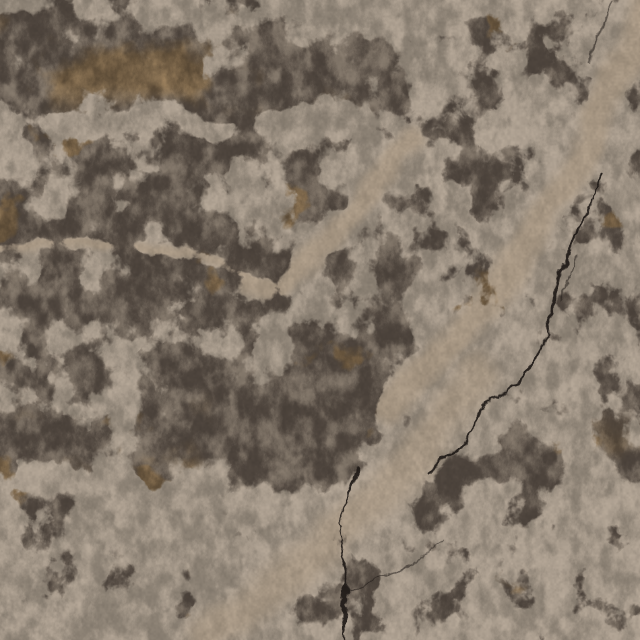
Give the GLSL for this texture, as a three.js fragment shader.

```glsl
// Weathered plaster wall: pale ground under blotchy grey lichen, with ochre stains,
// sandy mended streaks and thin dark cracks. Soft boxes steer the lichen density,
// layered value noise gives blotches and grain, warped segments give the lines.

varying vec2 vUv;

const vec3 PLASTER_PALE = vec3(0.680, 0.628, 0.568);
const vec3 PLASTER_GREY = vec3(0.535, 0.495, 0.445);
const vec3 LICHEN_DARK  = vec3(0.285, 0.250, 0.222);
const vec3 LICHEN_PALE  = vec3(0.500, 0.455, 0.405);
const vec3 OCHRE        = vec3(0.465, 0.370, 0.245);
const vec3 SAND         = vec3(0.665, 0.595, 0.510);
const vec3 CRACK        = vec3(0.110, 0.090, 0.080);

const float BLOTCH_SCALE = 21.0;  // lichen blotches across the canvas
const float BLOTCH_EDGE  = 0.055; // softness of the blotch outline
const float BARE_LEVEL   = 0.635; // noise level that lichen must exceed
const float GRAIN        = 0.13;  // strength of the fine grain
const float CRACK_WIDTH  = 0.0020;

float hash(vec2 p) {
  return fract(sin(dot(p, vec2(127.1, 311.7))) * 43758.5453);
}

float noise(vec2 p) {
  vec2 i = floor(p), f = fract(p);
  f = f * f * (3.0 - 2.0 * f);
  return mix(mix(hash(i), hash(i + vec2(1.0, 0.0)), f.x),
             mix(hash(i + vec2(0.0, 1.0)), hash(i + vec2(1.0, 1.0)), f.x), f.y);
}

float fbm(vec2 p) {
  float sum = 0.0, amp = 0.516;
  for (int i = 0; i < 5; i++) {
    sum += amp * noise(p);
    p = mat2(0.8, 0.6, -0.6, 0.8) * p * 2.03 + 17.3;
    amp *= 0.5;
  }
  return sum;
}

vec2 warp(vec2 p, float scale) {
  return vec2(fbm(p * scale + 3.1), fbm(p * scale + 41.7)) - 0.5;
}

// 1 inside the rectangle lo..hi, fading over the width soft
float softBox(vec2 p, vec2 lo, vec2 hi, float soft) {
  vec2 s = smoothstep(lo - soft, lo + soft, p) * (1.0 - smoothstep(hi - soft, hi + soft, p));
  return s.x * s.y;
}

float segment(vec2 p, vec2 a, vec2 b) {
  vec2 d = b - a;
  return length(p - a - d * clamp(dot(p - a, d) / dot(d, d), 0.0, 1.0));
}

// distance to a bent line of three pieces
float bentLine(vec2 p, vec2 a, vec2 b, vec2 c, vec2 d) {
  return min(segment(p, a, b), min(segment(p, b, c), segment(p, c, d)));
}

float stroke(float dist, float width, float soft) {
  return 1.0 - smoothstep(width - soft, width + soft, dist);
}

float streaks(vec2 p) {
  float sweep = bentLine(p, vec2(1.02, 1.0), vec2(0.92, 0.77), vec2(0.76, 0.52), vec2(0.61, 0.36));
  float arm   = bentLine(p, vec2(0.64, 0.78), vec2(0.55, 0.66), vec2(0.44, 0.55), vec2(0.39, 0.56));
  float vein  = bentLine(p, vec2(0.42, 0.56), vec2(0.29, 0.605), vec2(0.18, 0.615), vec2(-0.02, 0.61));
  float foot  = bentLine(p, vec2(0.75, 0.42), vec2(0.65, 0.27), vec2(0.50, 0.14), vec2(0.32, 0.0));
  float s = max(stroke(sweep, 0.023, 0.014), stroke(arm, 0.016, 0.011));
  return max(s, max(stroke(vein, 0.008, 0.008), 0.85 * stroke(foot, 0.028, 0.02)));
}

float cracks(vec2 p) {
  vec2 q = p + 0.016 * warp(p, 28.0) + 0.010 * warp(p, 75.0);
  float w = CRACK_WIDTH * (0.3 + 1.4 * noise(p * 19.0));
  float upper = bentLine(q, vec2(0.94, 0.73), vec2(0.87, 0.56), vec2(0.855, 0.475), vec2(0.81, 0.40));
  float lower = bentLine(q, vec2(0.81, 0.40), vec2(0.765, 0.375), vec2(0.725, 0.31), vec2(0.67, 0.26));
  float base  = bentLine(q, vec2(0.56, 0.27), vec2(0.53, 0.18), vec2(0.54, 0.08), vec2(0.54, -0.02));
  float twigs = min(bentLine(q, vec2(0.54, 0.075), vec2(0.61, 0.105), vec2(0.65, 0.12), vec2(0.69, 0.16)),
                    min(segment(q, vec2(0.955, 1.0), vec2(0.92, 0.90)),
                        segment(q, vec2(0.90, 0.60), vec2(0.875, 0.53))));
  float c = max(stroke(upper, w, 0.0013), stroke(min(lower, base), w * 1.35, 0.0013));
  return max(c, 0.6 * stroke(twigs, w * 0.5, 0.0014));
}

void main() {
  vec2 p = vUv;
  vec2 q = p + 0.07 * warp(p, 9.0);
  float broad = fbm(p * 4.0 + 8.0) - 0.5;
  float sand = streaks(p + 0.035 * warp(p, 13.0));

  // Zones of growth
  float topBand  = softBox(q, vec2(-0.2, 0.835), vec2(0.66, 0.965), 0.025);
  float lowBand  = softBox(q, vec2(-0.2, 0.265), vec2(0.32, 0.355), 0.025);
  float sideBand = softBox(q, vec2(0.76, 0.25), vec2(1.2, 0.335), 0.03);
  float field    = softBox(q, vec2(-0.2, 0.25), vec2(0.67, 0.785), 0.035);
  float core     = softBox(q, vec2(0.325, 0.25), vec2(0.56, 0.43), 0.03);
  float smoothPart = softBox(q, vec2(0.72, -0.2), vec2(1.2, 0.23), 0.03);
  float ledge = softBox(q, vec2(-0.2, 0.79), vec2(0.64, 0.815), 0.014);
  float density = 0.30 * topBand + 0.14 * lowBand + 0.24 * sideBand + 0.165 * field
                + 0.17 * core - 0.13 * smoothPart - 0.16 * ledge - 0.20 * sand + 0.25 * broad;

  // Lichen blotches and grain, slightly drawn out upright
  float blotch = fbm((p + 0.012 * warp(p, 30.0)) * vec2(1.0, 0.9) * BLOTCH_SCALE);
  float lichen = smoothstep(-BLOTCH_EDGE, BLOTCH_EDGE, blotch - BARE_LEVEL + density);
  float mottle = fbm(p * vec2(58.0, 42.0) + 5.0);
  float grain = noise(p * vec2(210.0, 130.0)) * 0.6 + noise(p * 310.0 + 9.0) * 0.4 - 0.5;

  // Colours
  vec3 plaster = mix(PLASTER_GREY, PLASTER_PALE, smoothstep(0.2, 0.75, mottle + 0.4 * broad));
  plaster = mix(plaster, SAND, 0.7 * sand);
  vec3 growth = mix(LICHEN_DARK, LICHEN_PALE, smoothstep(0.22, 0.80, mottle - 0.5 * (blotch - 0.5)));
  float stainZone = max(max(topBand, lowBand), 0.5 * sideBand);
  float stain = stainZone * smoothstep(0.44, 0.62, fbm(p * 8.0 + 23.0));
  stain = max(stain, smoothstep(0.68, 0.74, fbm(p * 9.0 + 61.0)));
  growth = mix(growth, OCHRE * (0.6 + 0.8 * mottle), 0.75 * stain);

  vec3 color = mix(plaster, growth, lichen * 0.95);
  color *= 1.0 + GRAIN * grain;
  color = mix(color, CRACK, 0.9 * cracks(p));
  gl_FragColor = vec4(color, 1.0);
}
```
